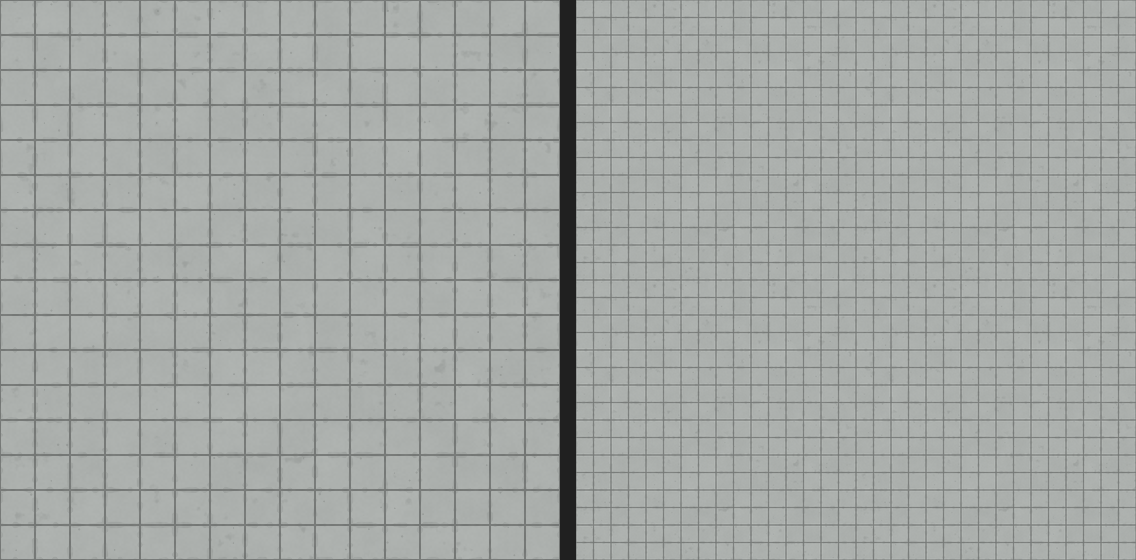
Left, the tile; right, the same tile 2 across and 2 down.
Reproduce this texture procedurally as a WebGL 1 fragment shader.

```glsl
precision highp float;
// Pale grey-green square tiles, 16 by 16, with thin dark grout and faintly worn edges.

uniform vec2 u_resolution;

const float TILES = 16.0;
const float GROUT_HALF_WIDTH = 0.02; // in tile widths
const vec3 TILE_COLOR = vec3(0.675, 0.691, 0.680);
const vec3 GROUT_COLOR = vec3(0.395, 0.405, 0.398);
const vec3 STAIN_COLOR = vec3(0.50, 0.515, 0.505);

float hash(vec2 p) {
  return fract(sin(dot(p, vec2(127.1, 311.7))) * 43758.5453);
}

// Value noise that wraps after a whole number of cells on each axis.
float noise(vec2 p, vec2 period) {
  vec2 i = floor(p);
  vec2 f = fract(p);
  f = f * f * (3.0 - 2.0 * f);
  vec2 lo = mod(i, period);
  vec2 hi = mod(i + 1.0, period);
  float bottom = mix(hash(lo), hash(vec2(hi.x, lo.y)), f.x);
  float top = mix(hash(vec2(lo.x, hi.y)), hash(hi), f.x);
  return mix(bottom, top, f.y);
}

float wrapNoise(vec2 uv, vec2 cells) {
  return noise(uv * cells, cells);
}

// Cloud of four octaves, roughly 0 to 1.
float cloud(vec2 uv, float cells) {
  float sum = 0.0;
  float weight = 0.5;
  for (int i = 0; i < 4; i++) {
    sum += weight * wrapNoise(uv, vec2(cells));
    cells *= 2.0;
    weight *= 0.5;
  }
  return sum;
}

// Ragged smudge beside one set of grout lines; its reach varies along the line.
float edgeWear(float dist, float reachNoise, float grain) {
  float reach = 0.025 + 0.065 * smoothstep(0.4, 0.85, reachNoise);
  float band = 1.0 - smoothstep(reach - 0.02, reach + 0.02, dist);
  return band * (0.35 + 0.65 * grain);
}

// Sparse round pits, at most one in each cell.
float specks(vec2 uv, float cells, float density) {
  vec2 p = uv * cells;
  vec2 id = mod(floor(p), cells);
  vec2 center = 0.3 + 0.4 * vec2(hash(id + 17.3), hash(id + 41.9));
  float radius = mix(0.08, 0.2, hash(id + 73.1));
  float spot = 1.0 - smoothstep(radius * 0.4, radius + 0.06, length(fract(p) - center));
  return spot * step(1.0 - density, hash(id + 5.7));
}

void main() {
  vec2 uv = gl_FragCoord.xy / u_resolution;
  vec2 tilePos = uv * TILES;
  vec2 tileId = mod(floor(tilePos), TILES);
  vec2 pixel = TILES / u_resolution;

  // Distance to the nearest vertical and horizontal grout line.
  vec2 dist = 0.5 - abs(fract(tilePos) - 0.5);

  // Glaze: small tone shift per tile, soft clouds and fine grain.
  float tone = 0.008 * (hash(tileId + 2.3) - 0.5);
  tone += 0.028 * (cloud(uv, 24.0) - 0.47);
  tone += 0.012 * (wrapNoise(uv, vec2(256.0)) - 0.5);
  vec3 color = TILE_COLOR + tone;

  // Scattered pits and rare faint stains.
  color = mix(color, STAIN_COLOR, 0.4 * specks(uv, 80.0, 0.025));
  float stain = smoothstep(0.68, 0.85, cloud(uv + 0.37, 40.0));
  color = mix(color, STAIN_COLOR, 0.3 * stain);

  // Worn edges, broken into streaks along each line.
  float grain = wrapNoise(uv, vec2(192.0));
  float wearX = edgeWear(dist.x, wrapNoise(uv, vec2(32.0, 112.0)), grain);
  float wearY = edgeWear(dist.y, wrapNoise(uv + 0.5, vec2(112.0, 32.0)), grain);
  color = mix(color, STAIN_COLOR, 0.32 * max(wearX, wearY));

  // Grout with edges smoothed over one pixel.
  vec2 line = clamp((GROUT_HALF_WIDTH - dist) / pixel + 0.5, 0.0, 1.0);
  vec3 grout = GROUT_COLOR + 0.04 * (wrapNoise(uv, vec2(128.0)) - 0.5);
  color = mix(color, grout, max(line.x, line.y));

  gl_FragColor = vec4(color, 1.0);
}
```
